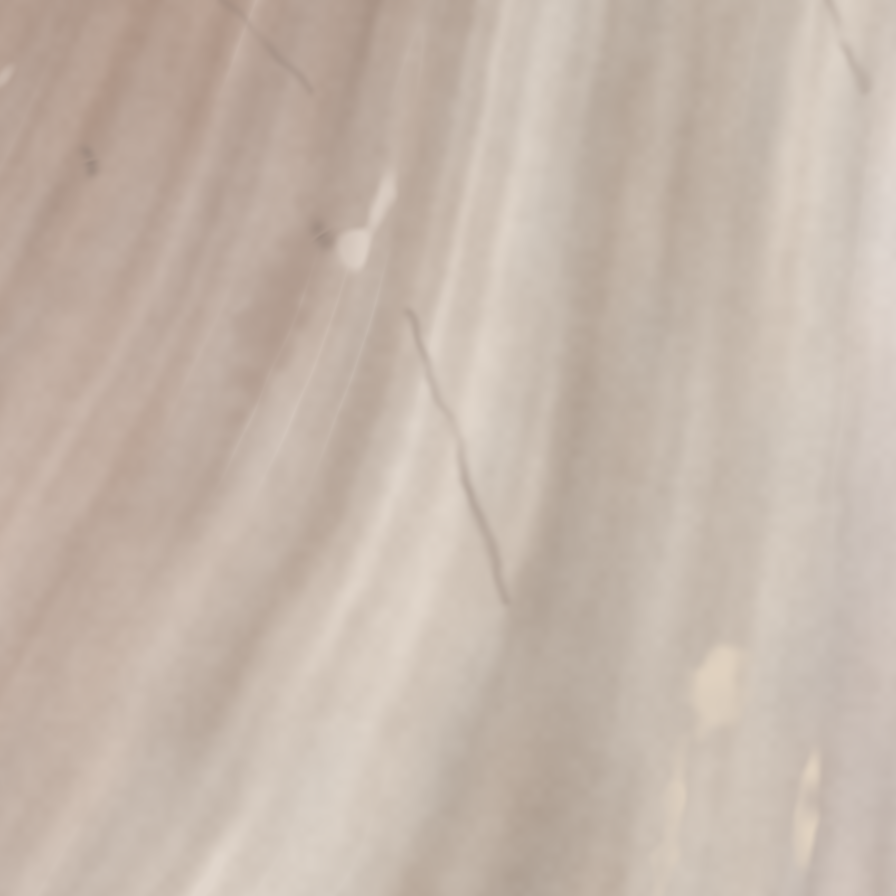
This texture is drawn by a Shadertoy shader. Its source:

```glsl
const vec3 SHADE = vec3(0.680, 0.603, 0.550);
const vec3 STONE = vec3(0.775, 0.715, 0.670);
const vec3 PALE = vec3(0.868, 0.818, 0.778);
const vec3 CREAM = vec3(0.89, 0.83, 0.75);
const vec3 CRACK_COLOR = vec3(0.60, 0.53, 0.49);
const vec3 WARM_SHIFT = vec3(0.006, -0.006, -0.005);
const vec3 COOL_SHIFT = vec3(-0.007, 0.004, 0.003);
const float LEAN_LEFT = 0.55;
const float LEAN_RIGHT = 0.12;
const float RIDGE = 0.44;
const float GRAIN = 0.038;
const int FLECKS = 6;
// Fleck centre in xy, half size in zw
const vec4 FLECK[FLECKS] = vec4[](
    vec4(0.425, 0.775, 0.013, 0.050), vec4(0.395, 0.722, 0.022, 0.028),
    vec4(0.802, 0.240, 0.036, 0.068), vec4(0.750, 0.090, 0.016, 0.080),
    vec4(0.900, 0.085, 0.013, 0.090), vec4(0.003, 0.912, 0.012, 0.018));

float hash(vec2 cell) {
    uvec2 q = uvec2(ivec2(cell)) * uvec2(1597334673u, 3812015801u);
    uint n = (q.x ^ q.y) * 1597334673u;
    n = (n ^ (n >> 15)) * 2246822519u;
    return float((n ^ (n >> 13)) >> 8) / 16777216.0;
}

float noise(vec2 p) {
    vec2 i = floor(p), f = fract(p);
    f = f * f * (3.0 - 2.0 * f);
    return mix(mix(hash(i), hash(i + vec2(1, 0)), f.x),
               mix(hash(i + vec2(0, 1)), hash(i + vec2(1, 1)), f.x), f.y);
}

float signedNoise(vec2 p) { return 2.0 * noise(p) - 1.0; }

float bump(float x, float width) { return exp(-x * x / (width * width)); }

float leanAt(float x) {
    return mix(LEAN_LEFT, LEAN_RIGHT, smoothstep(0.0, 0.85, x));
}

// Soft wavering line that thins toward both ends
float crack(vec2 p, vec2 a, vec2 b, float width) {
    p.x += 0.007 * signedNoise(p * 16.0) + 0.004 * signedNoise(p * 45.0);
    vec2 d = b - a;
    float h = clamp(dot(p - a, d) / dot(d, d), 0.0, 1.0);
    float fade = 0.35 + 0.65 * noise(vec2(h * 5.0, 7.0));
    return fade * bump(length(p - a - d * h), width);
}

// Rough-edged ellipse tilted along the streaks
float fleck(vec2 p, vec4 shape) {
    vec2 d = p - shape.xy;
    d.x -= leanAt(shape.x) * d.y;
    float edge = length(d / shape.zw) + 0.4 * signedNoise(p * 45.0);
    return 1.0 - smoothstep(0.35, 1.15, edge);
}

// Broad light and dark zones across the fan of layers
float zones(float s, float y) {
    float left = 1.0 - smoothstep(0.28, 0.46, s);
    float tone = mix(0.34, 0.62, smoothstep(0.41, 0.45, s));
    tone += 0.22 * bump(s - 0.49, 0.055);
    tone -= 0.24 * bump(s - 0.66, 0.085);
    tone += 0.30 * smoothstep(0.74, 0.95, s) * smoothstep(0.0, 0.8, y);
    tone -= 0.55 * (y - 0.5) * left;
    tone -= 0.20 * bump(s - 0.25, 0.028) * smoothstep(0.2, 0.55, y);
    tone += 0.16 * bump(s - 0.30, 0.020) * (1.0 - smoothstep(0.4, 0.8, y));
    tone -= 0.22 * bump(s - 0.375, 0.026) * smoothstep(0.05, 0.3, y);
    return tone + 0.12 * bump(s - 0.412, 0.010);
}

// Layered streaks, from wide bands to fine fibres
float streaks(float s, float y) {
    float tone = 0.15 * signedNoise(vec2(s * 11.0 + 3.0, y * 1.3));
    tone += 0.17 * signedNoise(vec2(s * 25.0 + 40.0, y * 2.4));
    tone += 0.08 * signedNoise(vec2(s * 55.0 + 90.0, y * 4.0));
    float fibre = 1.0 - abs(signedNoise(vec2(s * 21.0 + 130.0, y * 1.6)));
    float patches = smoothstep(0.35, 0.8, noise(vec2(s * 9.0, y * 5.0 + 20.0)));
    float left = 1.0 - smoothstep(0.35, 0.6, s);
    return tone + 0.17 * pow(fibre, 5.0) * patches * mix(0.4, 1.0, left);
}

void mainImage(out vec4 fragColor, in vec2 fragCoord) {
    vec2 p = fragCoord / iResolution.xy;
    float s = p.x - leanAt(p.x) * (p.y - 0.5);
    s += 0.009 * signedNoise(p * vec2(5.0, 4.0) + 60.0);
    s += 0.003 * signedNoise(p * 17.0 + 30.0);

    float tone = zones(s, p.y) + streaks(s, p.y);
    tone += 0.20 * bump(s - RIDGE - 0.012, 0.011) * noise(vec2(8.0, p.y * 6.0));
    tone += 0.06 * signedNoise(p * vec2(13.0, 9.0) + 15.0);
    tone += GRAIN * (signedNoise(p * 95.0) + signedNoise(p * 42.0));
    tone = clamp(tone, -0.08, 1.08);

    vec3 color = tone < 0.5 ? mix(SHADE, STONE, tone * 2.0)
                            : mix(STONE, PALE, tone * 2.0 - 1.0);
    color += mix(WARM_SHIFT, COOL_SHIFT, smoothstep(0.05, 0.6, s));
    color.rb += vec2(0.007, -0.005) * signedNoise(vec2(s * 20.0, p.y * 8.0) + 80.0);
    color.b += 0.016 * smoothstep(0.88, 1.0, s);

    // Rosy stain beside the shaded fold
    float stain = fleck(p, vec4(0.315, 0.66, 0.045, 0.13));
    color = mix(color, vec3(0.68, 0.59, 0.54), 0.45 * stain);

    // Pale mineral flecks with uneven fill
    for (int i = 0; i < FLECKS; i++) {
        float fill = 0.1 + 0.9 * noise(p * vec2(42.0, 28.0) + float(i) * 9.0);
        vec3 tint = mix(PALE, CREAM, 0.8 * smoothstep(0.6, 0.75, FLECK[i].x));
        color = mix(color, tint, fill * fleck(p, FLECK[i]));
    }

    // Cracks and pits
    float dark = 0.50 * crack(p, vec2(0.458, 0.65), vec2(0.57, 0.33), 0.0065);
    dark += 0.45 * crack(p, vec2(0.25, 1.0), vec2(0.35, 0.90), 0.006);
    dark += 0.35 * crack(p, vec2(0.93, 1.0), vec2(0.97, 0.90), 0.007);
    dark += 0.9 * crack(p, vec2(0.092, 0.83), vec2(0.097, 0.81), 0.008);
    dark += 0.8 * crack(p, vec2(0.352, 0.745), vec2(0.362, 0.73), 0.010);
    color = mix(color, CRACK_COLOR, clamp(dark, 0.0, 1.0));

    fragColor = vec4(color, 1.0);
}
```
